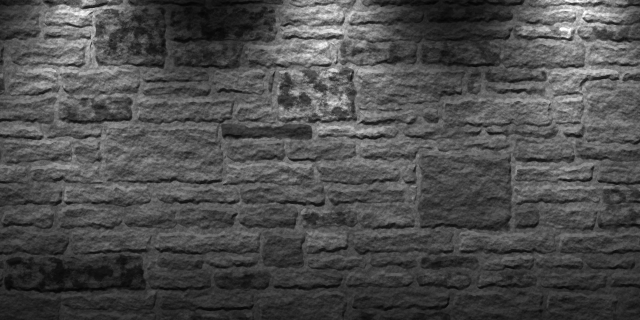
Write a Shadertoy shader that draws this texture.

```glsl
// Rough coursed stone wall washed by three lamps from above, in greyscale.
#define LAMP_GAIN 0.76
#define AMBIENT 0.12
#define LAMP_WIDTH 0.15
#define LAMP_SPREAD 0.62
#define MORTAR_GAP 0.014
#define EDGE_BEVEL 0.011
#define STONE_RISE 0.0048
#define ROCK_RELIEF 0.0105
#define GRAIN 0.14
#define RELIEF_STEP 0.005
#define EDGE_WANDER 0.009

// Courses: top edge, stone pitch, joint offset (y runs downward).
const vec3 COURSES[14] = vec3[14](
    vec3(-.05, .26, .1), vec3(.021, .24, .141), vec3(.128, .26, 0.), vec3(.21, .214, 0.),
    vec3(.297, .3, .143), vec3(.387, .273, .143), vec3(.432, .224, .021), vec3(.504, .292, .107),
    vec3(.575, .281, .182), vec3(.639, .185, .005), vec3(.714, .307, .203), vec3(.795, .169, .13),
    vec3(.842, .208, .018), vec3(.904, .289, .224));

// Large stones interrupting the courses: left, top, right, bottom.
const vec4 BLOCKS[12] = vec4[12](
    vec4(.299, .031, .516, .203), vec4(.867, .213, 1.11, .378),
    vec4(.534, .026, .86, .125), vec4(.02, .805, .45, .905),
    vec4(.328, .39, .69, .568), vec4(1.313, .477, 1.596, .711),
    vec4(1.836, .26, 2.05, .44), vec4(.768, .135, 1.03, .203),
    vec4(.698, .391, .969, .427), vec4(1.125, .215, 1.445, .318),
    vec4(.823, .724, .95, .833), vec4(1.38, .307, 1.72, .39));
const float BLOCK_TONE[12] = float[12](.62, .92, .7, .6, .72, .58, .72, .88, .38, .8, .62, .8);

float hash(vec2 p) {
    vec3 a = fract(p.xyx * .1031);
    a += dot(a, a.yzx + 33.33);
    return fract((a.x + a.y) * a.z);
}

float cornerDot(vec2 cell, vec2 offset) {
    float angle = 6.2832 * hash(cell);
    return dot(vec2(cos(angle), sin(angle)), offset);
}

float gradientNoise(vec2 p) {
    vec2 i = floor(p), f = p - i, u = f * f * f * (f * (f * 6. - 15.) + 10.), e = vec2(1, 0);
    return 1.4 * mix(mix(cornerDot(i, f), cornerDot(i + e, f - e), u.x),
                     mix(cornerDot(i + e.yx, f - e.yx), cornerDot(i + 1., f - 1.), u.x), u.y);
}

float fbm(vec2 p) {
    float sum = 0., amp = .5;
    for (int i = 0; i < 5; i++) {
        sum += amp * gradientNoise(p);
        p = mat2(1.6, 1.2, -1.2, 1.6) * p + 7.3;
        amp *= .53;
    }
    return sum;
}

float boxDistance(vec2 p, vec4 box, float radius) {
    vec2 d = abs(p - .5 * (box.xy + box.zw)) - .5 * (box.zw - box.xy) + radius;
    return length(max(d, 0.)) + min(max(d.x, d.y), 0.) - radius;
}

float jointAt(float i, float course) { return i + .24 * (hash(vec2(i + 20., course)) - .5); }

// Returns distance to the stone edge, stone tone and stain amount.
vec3 stoneAt(vec2 p) {
    p += EDGE_WANDER * vec2(gradientNoise(p * 15.), gradientNoise(p * vec2(9, 13) + 40.));
    float roughEdge = .007 * gradientNoise(p * 34.) + .003 * gradientNoise(p * 75.);

    int row = 0;
    for (int i = 1; i < 14; i++) if (p.y >= COURSES[i].x) row = i;
    vec3 course = COURSES[row];
    float k = float(row), top = course.x, bottom = row < 13 ? COURSES[min(row + 1, 13)].x : 1.04;

    float u = (p.x - course.z) / course.y, i = floor(u);
    if (u < jointAt(i, k)) i -= 1.;
    else if (u > jointAt(i + 1., k)) i += 1.;
    vec2 id = vec2(i + 50., k * 7. + 3.);

    // Some tall stones are two thin ones stacked.
    if (bottom - top > .085 && hash(id + 9.) > .6) {
        float split = mix(top, bottom, .42 + .2 * hash(id + 4.));
        if (p.y < split) bottom = split;
        else { top = split; id += 31.; }
    }
    vec4 box = vec4(course.z + course.y * jointAt(i, k), top,
                    course.z + course.y * jointAt(i + 1., k), bottom);
    float inset = MORTAR_GAP * (.3 + .4 * hash(id + 2.));
    box += inset * vec4(1, 1, -1, -1);
    vec3 stone = vec3(boxDistance(p, box, .016), .62 + .27 * hash(id), .7 * step(.8, hash(id + 5.)));

    for (int b = 0; b < 12; b++) {
        float d = boxDistance(p, BLOCKS[b], .01);
        stone.x = max(stone.x, MORTAR_GAP - d);
        if (d < stone.x) stone = vec3(d, BLOCK_TONE[b], b < 4 ? 1. : 0.);
    }
    stone.x += roughEdge;
    return stone;
}

float heightAt(vec2 p, float d) {
    float body = smoothstep(.002, -EDGE_BEVEL, d);
    float strata = fbm(p * vec2(9, 15)) - .5 * abs(gradientNoise(p * vec2(10, 19) + 5.));
    return body * (STONE_RISE + ROCK_RELIEF * strata) + .0028 * fbm(p * 42.);
}

float lampLight(vec2 p) {
    float sum = 0., width = LAMP_WIDTH + LAMP_SPREAD * p.y;
    for (int i = 0; i < 3; i++) {
        float dx = (p.x - .26 - .77 * float(i)) / width;
        sum += exp(-dx * dx);
    }
    return AMBIENT + LAMP_GAIN * sum * exp(-1.45 * p.y) * smoothstep(1.25, .45, p.y);
}

void mainImage(out vec4 fragColor, in vec2 fragCoord) {
    vec2 p = fragCoord / iResolution.y;
    p.y = 1. - p.y;
    vec2 above = p - vec2(.3, 1) * RELIEF_STEP;
    vec3 stone = stoneAt(p);
    float dAbove = stoneAt(above).x;

    // Surface tone: pale mortar, varied stones, dark weathering.
    float mask = smoothstep(.004, -.004, stone.x);
    float stain = smoothstep(-.15, .25, fbm(p * 24. + 11.)) * stone.z;
    float tone = mix(.86, stone.y * (1. - .58 * stain), mask);
    tone *= 1. + GRAIN * gradientNoise(p * 95.) + .25 * fbm(p * 7.);

    // Grazing light from above, with a thin shadow below each stone.
    float slope = (heightAt(p, stone.x) - heightAt(above, dAbove)) / RELIEF_STEP;
    float shade = clamp(1. + slope, .3, 1.4);
    float shadow = (1. - mask) * smoothstep(.003, -.004, dAbove);
    float grey = tone * shade * (1. - .45 * shadow) * lampLight(p);
    fragColor = vec4(vec3(clamp(grey, 0., 1.)), 1);
}
```
